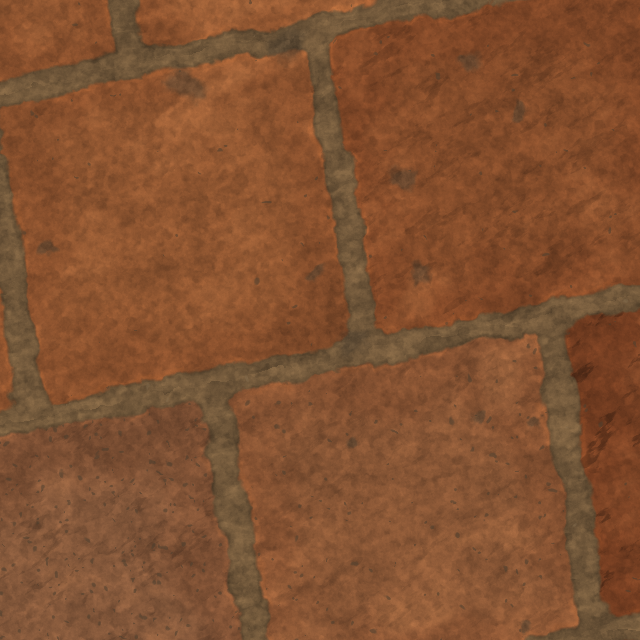
Write a three.js fragment shader that draws this texture.

```glsl
varying vec2 vUv;

const vec2 TILE_SIZE = vec2(0.54, 0.521);
const vec2 HALF_JOINT = vec2(0.023, 0.020);
const vec3 ORANGE_CLAY = vec3(0.565, 0.338, 0.192);
const vec3 RED_CLAY = vec3(0.455, 0.235, 0.125);
const vec3 WORN_CLAY = vec3(0.52, 0.355, 0.245);
const vec3 PALE_CLAY = vec3(0.60, 0.39, 0.235);
const vec3 GROUT = vec3(0.445, 0.345, 0.230);
const vec3 SOOT = vec3(0.30, 0.245, 0.18);

float hash1(vec2 p) {
  return fract(sin(dot(p, vec2(127.1, 311.7))) * 43758.5);
}

vec2 hash2(vec2 p) {
  return vec2(hash1(p), hash1(p + vec2(37.2, 17.9)));
}

// Cellular noise: scattered tones blended by distance
float mottle(vec2 p) {
  vec2 cell = floor(p);
  float tone = 0.005;
  float total = 0.01;
  for (int j = -1; j <= 1; j++) {
    for (int i = -1; i <= 1; i++) {
      vec2 id = cell + vec2(float(i), float(j));
      vec2 d = id + hash2(id) - p;
      float w = pow(max(1.0 - dot(d, d), 0.0), 3.0);
      tone += w * hash1(id + 71.3);
      total += w;
    }
  }
  return tone / total;
}

// Signed layered mottle, roughly -0.5 to 0.5
float layers(vec2 p) {
  float sum = 0.0;
  float amp = 0.5;
  for (int i = 0; i < 4; i++) {
    sum += amp * (mottle(p) - 0.5);
    p = mat2(1.6, 1.2, -1.2, 1.6) * p + 5.3;
    amp *= 0.6;
  }
  return sum;
}

// Sparse round marks, one candidate per cell
float spots(vec2 p, float chance, float radius) {
  vec2 cell = floor(p);
  float mask = 0.0;
  for (int j = -1; j <= 1; j++) {
    for (int i = -1; i <= 1; i++) {
      vec2 id = cell + vec2(float(i), float(j));
      float r = radius * (0.5 + hash1(id + 9.7));
      float d = length(id + hash2(id) - p);
      float present = step(hash1(id + 53.1), chance);
      mask = max(mask, present * (1.0 - smoothstep(0.4 * r, r, d)));
    }
  }
  return mask;
}

float roundedBox(vec2 p, vec2 halfSize, float radius) {
  vec2 d = abs(p) - halfSize + radius;
  return length(max(d, 0.0)) + min(max(d.x, d.y), 0.0) - radius;
}

void main() {
  vec2 p = vUv;
  vec2 warp = vec2(layers(p * 17.0), layers(p * 17.0 + 31.0));
  vec2 q = p + 0.032 * warp;

  // Leaning, staggered courses
  vec2 course = vec2(q.x + 0.16 * q.y, q.y - 0.205 * q.x - 0.334);
  float row = floor(course.y / TILE_SIZE.y);
  course.x -= 0.105 + 0.27 * mod(row, 2.0) - 0.022 * row;
  float column = floor(course.x / TILE_SIZE.x);
  vec2 local = mod(course, TILE_SIZE) - 0.5 * TILE_SIZE;
  float inside = -roundedBox(local, 0.5 * TILE_SIZE - HALF_JOINT, 0.012);
  float tileMask = smoothstep(-0.003, 0.003, inside);

  // Firing and wear of each tile
  float redness = clamp(column, 0.0, 1.0) * clamp(0.32 - 0.5 * row, 0.0, 1.0);
  float wear = clamp(-row * (0.5 - 0.45 * column), 0.0, 1.0);
  float broad = layers(p * 5.0 + column * 7.0);
  float medium = layers(course * vec2(16.0, 27.0) + 4.0);
  float fine = layers(p * 95.0);

  // Clay surface
  vec3 clay = mix(ORANGE_CLAY, RED_CLAY, redness * 0.9);
  clay = mix(clay, WORN_CLAY, wear * 0.85);
  clay = mix(clay, PALE_CLAY, clamp(broad * 0.7 + medium * 0.6, 0.0, 0.5));
  float rim = 1.0 - smoothstep(0.0, 0.11, inside + 0.25 * broad);
  clay = mix(clay, RED_CLAY, rim * (0.2 + 0.55 * redness));
  clay *= 1.0 + 0.24 * broad + 0.26 * medium + 0.34 * fine;

  // Slanted flakes and small pits
  vec2 grain = mat2(0.82, -0.57, 0.57, 0.82) * p;
  float flake = layers(grain * vec2(22.0, 60.0) + 3.0);
  float flaking = smoothstep(0.12, 0.28, flake) * (0.1 + redness + 0.4 * wear);
  clay *= 1.0 - 0.26 * clamp(flaking, 0.0, 1.0);
  float pits = spots(q * 75.0, 0.03 + 0.30 * wear * wear, 0.25);
  clay = mix(clay, SOOT, 0.55 * pits);
  float edgeGlow = smoothstep(0.0, 0.004, inside) * (1.0 - smoothstep(0.004, 0.012, inside));
  clay += vec3(0.06, 0.03, 0.01) * edgeGlow * smoothstep(-0.1, 0.15, medium);

  // Gritty mortar with streaks and shaded borders
  float streak = layers(course * vec2(16.0, 60.0));
  vec3 mortar = GROUT * (1.0 + 0.38 * streak + 0.25 * medium + 0.38 * fine);
  mortar *= 0.86 + 0.14 * smoothstep(0.0, 0.009, -inside);
  mortar = mix(mortar, vec3(0.53, 0.44, 0.32), 0.4 * spots(q * 48.0, 0.05, 0.16));

  // Dark stains over tiles and joints
  vec3 color = mix(mortar, clay, tileMask);
  float stain = spots((p + 0.06 * warp) * 7.5 + 2.0, 0.18, 0.18);
  color = mix(color, SOOT * (1.0 + 0.6 * fine), 0.55 * stain);
  gl_FragColor = vec4(clamp(color, 0.0, 1.0), 1.0);
}
```
